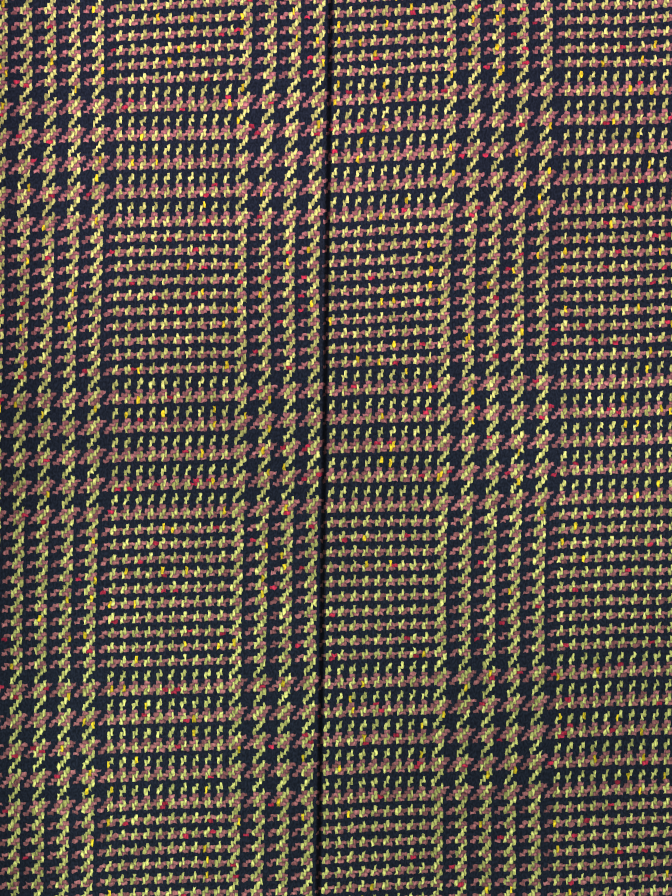
A WebGL 2 fragment shader for this texture:

```glsl
#version 300 es
precision highp float;
// Woollen glen check: a 2/2 twill of dark, yellow and rose yarns with one pressed seam.

uniform vec2 u_resolution;
out vec4 fragColor;

// Lengths are fractions of the canvas height.
const vec2 REPEAT = vec2(0.272, 0.3255);   // size of one full check
const vec2 ORIGIN = vec2(0.260, 0.427);    // first light stripe, across and up
const vec2 SKEW = vec2(0.014, 0.035);      // lean of warp and tilt of weft
const float THREADS = 80.0;                // threads in one repeat
const float BAND = 40.0;                   // threads in the wide-stripe part
const float SEAM_X = 0.362;
const float SEAM_TUCK = 0.044;             // cloth hidden in the seam
const float SEAM_WIDTH = 0.0028;
const float FUZZ = 0.55;                   // wander of yarn edges, in threads
const int SAMPLES = 3;                     // subsamples per axis

const vec3 DARK = vec3(0.135, 0.155, 0.205);
const vec3 YELLOW = vec3(0.84, 0.83, 0.47);
const vec3 ROSE = vec3(0.67, 0.41, 0.42);
const vec3 GOLD_FLECK = vec3(0.96, 0.83, 0.18);
const vec3 RED_FLECK = vec3(0.76, 0.20, 0.30);

float hash(vec2 p) {
    vec3 q = fract(vec3(p.xyx) * 0.1031);
    q += dot(q, q.yzx + 33.33);
    return fract((q.x + q.y) * q.z);
}

vec2 gradient(vec2 cell) {
    float angle = 6.2832 * hash(cell);
    return vec2(cos(angle), sin(angle));
}

// Gradient noise, roughly -0.7 to 0.7.
float noise(vec2 p) {
    vec2 i = floor(p), f = p - i;
    vec2 w = f * f * f * (f * (f * 6.0 - 15.0) + 10.0);
    vec2 e = vec2(1.0, 0.0);
    float low = mix(dot(gradient(i), f), dot(gradient(i + e), f - e), w.x);
    float high = mix(dot(gradient(i + e.yx), f - e.yx), dot(gradient(i + 1.0), f - 1.0), w.x);
    return mix(low, high, w.y);
}

// Four-and-four stripes, then two-and-two.
bool isLight(float thread) {
    float k = mod(thread, THREADS);
    return k < BAND ? mod(k, 8.0) < 4.0 : mod(k, 4.0) < 2.0;
}

// Canvas position to thread coordinates, allowing for skew, ripple and seam.
vec2 toThreads(vec2 p) {
    vec2 q = p - SKEW * (p.yx - vec2(0.5, 0.375));
    float tuck = q.x > SEAM_X ? SEAM_TUCK : 0.0;
    q += 0.004 * vec2(noise(p * 5.0), noise(p * 5.0 + 40.0));
    q.x += tuck;
    return (q - ORIGIN) / REPEAT * THREADS;
}

vec3 weave(vec2 s) {
    vec2 fuzz = vec2(noise(s * 0.8), noise(s * 0.8 + 71.0));
    s += FUZZ * fuzz;
    vec2 cell = floor(s), f = s - cell;

    // Which yarn lies on top, and where along its float we are
    float step4 = mod(cell.y - cell.x, 4.0);
    bool warpUp = step4 < 2.0;
    float thread = warpUp ? cell.x : cell.y;
    float across = warpUp ? f.x : f.y;
    float along = 0.5 * (warpUp ? step4 + f.y : 3.0 - step4 + f.x);
    float pick = floor((cell.y - cell.x) * 0.25);
    vec2 id = vec2(thread, pick) + (warpUp ? 300.0 : 700.0);

    // Yarn colour, with uneven dye and a few bright flecks
    vec3 yarn = DARK;
    if (isLight(thread)) {
        float fleck = step(0.965, hash(id + 19.0));
        yarn = warpUp ? mix(YELLOW, GOLD_FLECK, fleck) : mix(ROSE, RED_FLECK, fleck);
        yarn *= 0.84 + 0.32 * hash(id);
    }

    // Rounded yarn, sinking at the ends of each float
    vec2 bend = 2.0 * vec2(across, along) - 1.0;
    float height = (1.0 - 0.35 * bend.x * bend.x) * (1.0 - 0.45 * pow(abs(bend.y), 4.0));
    vec3 color = mix(DARK * 0.85, yarn, height);
    return color * (1.0 + 0.45 * noise(s * vec2(1.7, 1.3) + 23.0));
}

// Soft light falling off to the lower right, with a shallow fold at the left
vec3 lighting(vec2 p) {
    float level = 1.0 + 0.14 * (p.y - 0.5) - 0.06 * (p.x - 0.375);
    level += 0.12 * noise(p * 3.0 + 9.0);
    level -= 0.14 * (1.0 - smoothstep(0.0, 0.09, p.x));
    vec3 tint = mix(vec3(0.97, 1.02, 0.98), vec3(1.04, 0.99, 1.02), smoothstep(0.2, 0.9, p.y));
    return level * tint;
}

void main() {
    vec3 sum = vec3(0.0);
    for (int y = 0; y < SAMPLES; y++) {
        for (int x = 0; x < SAMPLES; x++) {
            vec2 offset = (vec2(x, y) + 0.5) / float(SAMPLES) - 0.5;
            vec2 p = (gl_FragCoord.xy + offset) / u_resolution.y;
            float seam = abs(p.x - SKEW.x * (p.y - 0.5) - SEAM_X);
            float shadow = 1.0 - 0.65 * (1.0 - smoothstep(0.3, 1.6, seam / SEAM_WIDTH));
            sum += weave(toThreads(p)) * lighting(p) * shadow;
        }
    }
    fragColor = vec4(sum / float(SAMPLES * SAMPLES), 1.0);
}
```
